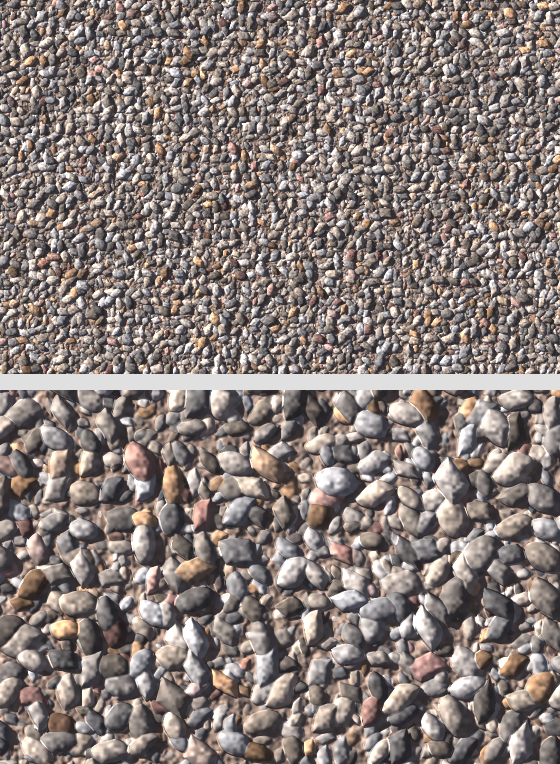
Top: the whole. Bottom: its middle third, enlarged.
Give the GLSL for this texture, as a WebGL 2 fragment shader.

```glsl
#version 300 es
precision highp float;
// Draws a bed of small sunlit pebbles set in sandy mortar.

uniform vec2 u_resolution;
out vec4 fragColor;

vec4 hash4(vec2 p) {
  vec4 v = fract(p.xyxy * vec4(0.1031, 0.1030, 0.0973, 0.1099));
  v += dot(v, v.wzxy + 33.33);
  return fract((v.xxyz + v.yzzw) * v.zywx);
}

float noise(vec2 p) {
  vec2 i = floor(p), f = fract(p);
  f = f * f * (3.0 - 2.0 * f);
  float low = mix(hash4(i).x, hash4(i + vec2(1, 0)).x, f.x);
  float high = mix(hash4(i + vec2(0, 1)).x, hash4(i + vec2(1, 1)).x, f.x);
  return mix(low, high, f.y);
}

// Raises "top" (height, stone id) wherever a stone of this layer is higher.
void scatterStones(vec2 p, float scale, float sink, inout vec2 top) {
  p *= scale;
  vec2 home = floor(p);
  for (int i = 0; i < 9; i++) {
    vec2 cell = home + vec2(i % 3 - 1, i / 3 - 1);
    vec4 place = hash4(cell + 17.0 * scale);
    vec4 form = hash4(cell + 17.0 * scale + 91.5);
    float angle = place.z * 6.2832, c = cos(angle), s = sin(angle);
    float radius = mix(0.36, 0.64, place.w);
    vec2 q = mat2(c, s, -s, c) * (p - cell - 0.5 - 0.7 * (place.xy - 0.5));
    q *= vec2(0.82, 1.08 + 0.45 * form.x) / radius;

    // Blend between a rounded pebble and a chipped, angular one.
    float facets = max(abs(q.x + 0.5 * q.y), 1.1 * abs(q.y - 0.4 * q.x));
    float d = mix(length(q), facets, 0.8 * form.y);
    float dome = 0.85 * radius * sqrt(max(1.0 - d * d * d, 0.0));
    float height = (dome + 0.28 * (form.z - 0.5) - sink) / scale;
    if (d < 1.0 && height > top.x) top = vec2(height, form.w + 0.01);
  }
}

// Returns the surface height and the stone id, which is 0 for mortar.
vec2 surface(vec2 p) {
  vec2 top = vec2(0.14 * noise(p * 3.1) + 0.08 * noise(p * 7.3) - 0.04, 0.0);
  scatterStones(p, 1.0, 0.0, top);
  scatterStones(p + 5.3, 1.9, 0.08, top);
  return top;
}

vec3 stoneColour(float id) {
  if (id == 0.0) return vec3(0.60, 0.53, 0.48);
  vec4 pick = hash4(vec2(id * 613.0, id * 271.0));
  vec3 colour = mix(vec3(0.97, 1.0, 1.03), vec3(1.07, 1.0, 0.91), pick.x);
  colour = mix(colour, vec3(1.2, 0.93, 0.68), 0.8 * smoothstep(0.86, 0.96, pick.y));
  colour = mix(colour, vec3(1.15, 0.82, 0.76), 0.7 * smoothstep(0.93, 0.98, pick.z));
  return colour * mix(0.38, 0.82, pick.w);
}

vec3 shade(vec2 p) {
  vec2 here = surface(p);
  vec2 sunward = normalize(vec2(-0.85, 0.5));

  // Slope of the surface, with a fine roughness.
  float e = 0.07;
  vec2 slope = vec2(surface(p + vec2(e, 0)).x, surface(p + vec2(0, e)).x) - here.x;
  slope = clamp(slope / e, -2.5, 2.5);
  slope += 0.5 * (vec2(noise(p * 8.0), noise(p * 8.0 + 40.0)) - 0.5);
  vec3 normal = normalize(vec3(-slope, 1.0));
  float sun = max(dot(normal, normalize(vec3(sunward, 0.6))), 0.0);

  // Short march towards the low sun for cast shadows.
  float shadow = 0.0;
  for (int i = 1; i <= 3; i++) {
    float reach = 0.17 * float(i);
    float rise = surface(p + sunward * reach).x - here.x - 0.58 * reach;
    shadow = max(shadow, smoothstep(0.0, 0.08, rise));
  }
  sun *= 1.0 - shadow;

  float grain = 0.8 + 0.4 * noise(p * 6.0 + 12.0);
  vec3 light = vec3(1.27, 1.21, 1.13) * sun + vec3(0.29, 0.29, 0.33);
  return stoneColour(here.y) * grain * light + vec3(0.035, 0.03, 0.033);
}

void main() {
  // Four samples per pixel smooth the outlines.
  vec3 colour = vec3(0.0);
  for (int i = 0; i < 4; i++) {
    vec2 offset = 0.5 * vec2(i % 2, i / 2) - 0.25;
    vec2 p = (gl_FragCoord.xy + offset) / u_resolution.y * 39.0;
    colour += 0.25 * shade(p);
  }
  fragColor = vec4(min(colour, 1.0), 1.0);
}
```
